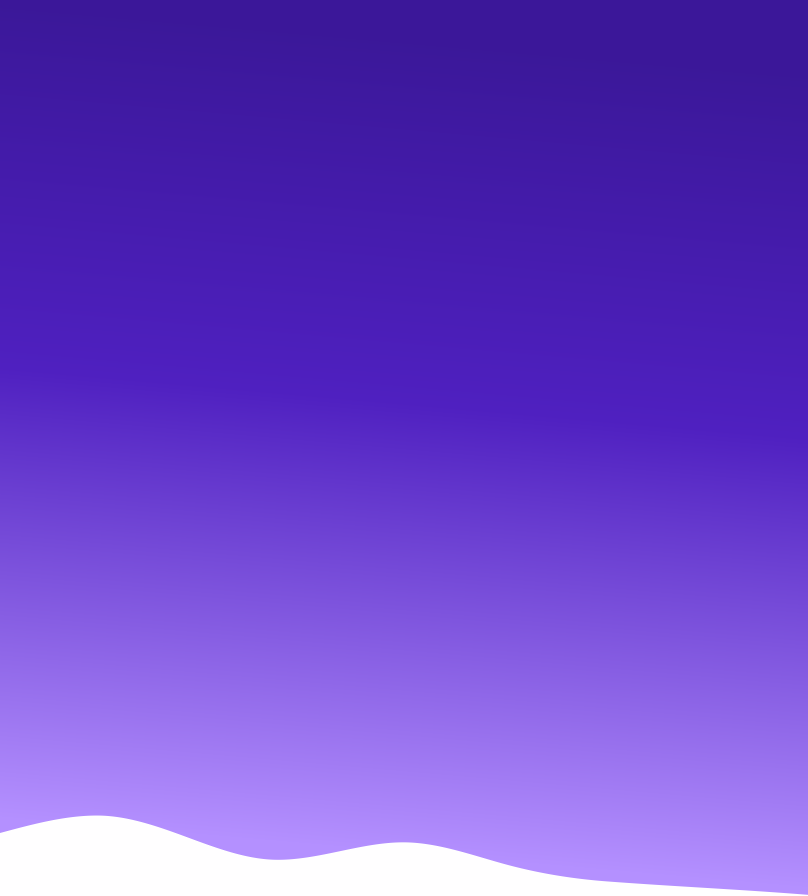
Reproduce this background procedurally as a WebGL 2 fragment shader.

```glsl
#version 300 es
precision highp float;
// A violet sky over a white, gently rolling ground.
// The sky is a tilted three-stop linear gradient; the ground is the area
// below a smooth cubic Hermite curve through a few crests and troughs.

uniform vec2 u_resolution;
out vec4 fragColor;

#define TILT 0.0873
#define DARK_STOP 0.08
#define MID_STOP 0.453
#define LIGHT_STOP 0.92
#define DARK_VIOLET vec3(0.231, 0.092, 0.600)
#define MID_VIOLET vec3(0.310, 0.125, 0.753)
#define LIGHT_VIOLET vec3(0.706, 0.565, 1.000)
#define GROUND_WHITE vec3(1.000, 0.998, 1.000)

// Curve knots: x, height, slope, in fractions of the canvas
const int KNOTS = 8;
const vec3 knots[KNOTS] = vec3[KNOTS](
  vec3(0.000, 0.0703, 0.243), vec3(0.120, 0.0898, 0.0),
  vec3(0.231, 0.0658, -0.333), vec3(0.344, 0.0404, 0.0),
  vec3(0.499, 0.0599, 0.0), vec3(0.621, 0.0365, -0.252),
  vec3(0.751, 0.0163, -0.068), vec3(1.000, 0.0013, -0.072));

// Cubic through two knots that keeps their slopes
float hermite(vec3 a, vec3 b, float x) {
  float span = b.x - a.x;
  float t = (x - a.x) / span;
  float ease = t * t * (3.0 - 2.0 * t);
  float s = 1.0 - t;
  return mix(a.y, b.y, ease) + span * t * s * (a.z * s - b.z * t);
}

float groundHeight(float x) {
  float height = knots[0].y;
  for (int i = 0; i < KNOTS - 1; i++) {
    if (x >= knots[i].x) height = hermite(knots[i], knots[i + 1], x);
  }
  return height;
}

// Gradient running corner to corner, from the top right downwards
vec3 skyColor(vec2 uv, float aspect) {
  vec2 axis = vec2(sin(TILT), cos(TILT));
  vec2 p = (uv - 0.5) * vec2(aspect, 1.0);
  float t = 0.5 - dot(p, axis) / dot(vec2(aspect, 1.0), axis);
  float toMid = clamp((t - DARK_STOP) / (MID_STOP - DARK_STOP), 0.0, 1.0);
  float toLight = clamp((t - MID_STOP) / (LIGHT_STOP - MID_STOP), 0.0, 1.0);
  return mix(mix(DARK_VIOLET, MID_VIOLET, toMid), LIGHT_VIOLET, toLight);
}

void main() {
  vec2 uv = gl_FragCoord.xy / u_resolution;
  vec3 color = skyColor(uv, u_resolution.x / u_resolution.y);

  // Ground with a one-pixel soft edge
  float above = uv.y - groundHeight(uv.x);
  float ground = clamp(0.5 - above * u_resolution.y, 0.0, 1.0);
  fragColor = vec4(mix(color, GROUND_WHITE, ground), 1.0);
}
```
